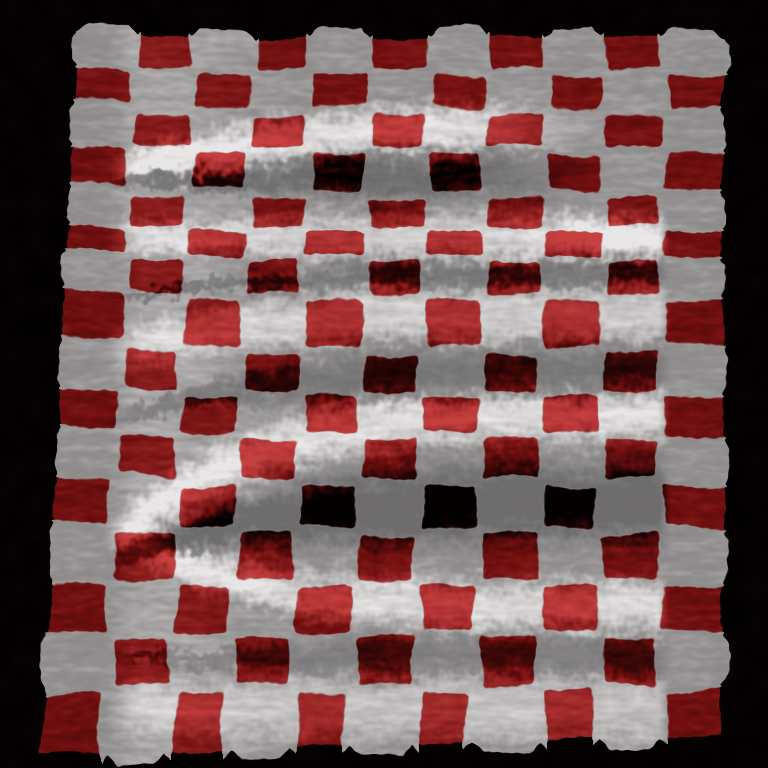
This texture is drawn by a Shadertoy shader. Its source:

```glsl
// Crumpled red and grey checkered cloth with painted folds, lying on black.
const vec2 CELLS = vec2(11.0, 16.0);             // checks across and down
const vec2 SHEET_X = vec2(0.104, 0.055);         // left edge at top and at bottom
const float SHEET_RIGHT = 0.94;
const vec3 ROWS = vec3(0.457, 0.0581, 0.000895); // middle, row height, its growth
const vec2 INSET = vec2(0.004, 0.0042);          // how far grey overlaps red
const float CORNER = 0.005;
const vec2 BULGE = vec2(0.006, 0.014);           // grey tabs at the sides, top and bottom
const float RIM = 0.001;
const float WOBBLE = 0.011;
const float FRAY = 0.0025;
const float BRUSH = 0.25;
const float GRAIN = 0.016;
const vec3 BACKDROP = vec3(0.014, 0.004, 0.004);
const vec3 GREY_DARK = vec3(0.43, 0.425, 0.425);
const vec3 GREY_MID = vec3(0.57, 0.56, 0.56);
const vec3 GREY_LIGHT = vec3(0.91, 0.90, 0.90);
const vec3 RED_DARK = vec3(0.01, 0.0, 0.0);
const vec3 RED_MID = vec3(0.43, 0.055, 0.055);
const vec3 RED_LIGHT = vec3(0.78, 0.25, 0.25);
const vec3 RIM_COLOR = vec3(0.62, 0.55, 0.55);
// Folds from top to bottom: depth, droop at the left, width, light or shadow
const int FOLD_COUNT = 11;
const vec4 FOLDS[FOLD_COUNT] = vec4[](
    vec4(0.165, 0.060, 0.029, 0.85), vec4(0.230, 0.010, 0.027, -1.00),
    vec4(0.308, 0.000, 0.027, 0.68), vec4(0.357, 0.030, 0.016, -0.75),
    vec4(0.409, 0.045, 0.035, 0.65), vec4(0.485, 0.060, 0.033, -0.75),
    vec4(0.538, 0.160, 0.036, 0.85), vec4(0.655, 0.075, 0.048, -1.20),
    vec4(0.788, -0.085, 0.031, 0.80), vec4(0.855, 0.000, 0.022, -0.55),
    vec4(0.922, 0.000, 0.042, 0.52));
const vec2 GLINT = vec2(0.80, 0.305);
const float GLOW = 0.22;                         // soft light along the left

vec2 hashGradient(vec2 cell) {
    vec3 h = fract(cell.xyx * vec3(0.1031, 0.1030, 0.0973));
    h += dot(h, h.yzx + 33.33);
    float angle = 6.2832 * fract((h.x + h.y) * h.z);
    return vec2(cos(angle), sin(angle));
}
// Gradient noise that wraps after a whole number of cells
float noise(vec2 p, vec2 period) {
    p *= period;
    vec2 i = floor(p), f = p - i;
    vec2 w = f * f * f * (f * (f * 6.0 - 15.0) + 10.0);
    vec2 a = mod(i, period), b = mod(i + 1.0, period);
    float low = mix(dot(hashGradient(a), f),
                    dot(hashGradient(vec2(b.x, a.y)), f - vec2(1, 0)), w.x);
    float high = mix(dot(hashGradient(vec2(a.x, b.y)), f - vec2(0, 1)),
                     dot(hashGradient(b), f - vec2(1, 1)), w.x);
    return mix(low, high, w.y);
}

// Position on the cloth in checks; also gives the local check size
vec2 clothCoords(vec2 p, out vec2 size) {
    float left = mix(SHEET_X.x, SHEET_X.y, p.y);
    float y = p.y, gather = p.y - 0.319, pinch = (p.y - 0.165) / 0.035;
    y += 0.018 * sin(gather * 21.8) * exp(-gather * gather * 70.0);
    y += 0.012 * smoothstep(0.42, 0.65, p.y) - 0.008 * exp(-pinch * pinch);
    y += 0.014 * (1.0 - smoothstep(0.05, 0.25, p.x)) * (1.0 - smoothstep(0.65, 0.8, p.y));
    y += 0.03 * (p.x - 0.6) * smoothstep(0.85, 1.0, p.y);
    float root = sqrt(max(ROWS.y * ROWS.y + 4.0 * ROWS.z * (y - ROWS.x), 1e-4));
    size = vec2((SHEET_RIGHT - left) / CELLS.x, root);
    return vec2((p.x - left) / size.x, 0.5 * CELLS.y + (root - ROWS.y) / (2.0 * ROWS.z));
}

// Light (positive) and shadow (negative) of the folds, with ragged brush edges
float foldShade(vec2 p) {
    p.y += 0.010 * noise(p, vec2(9, 11)) + 0.016 * noise(p, vec2(44, 60))
         + 0.012 * noise(p, vec2(128, 110));
    float reach = pow(clamp((0.75 - p.x) / 0.6, 0.0, 1.0), 3.0);
    float spread = smoothstep(0.2, 0.5, p.x);
    float shade = GLOW * (1.0 - smoothstep(0.17, 0.4, p.x)) + 0.05;
    for (int i = 0; i < FOLD_COUNT; i++) {
        vec4 fold = FOLDS[i];
        float taper = mix(fold.w < 0.0 ? 0.35 : 0.75, 1.0, spread);
        float q = (p.y - fold.x - fold.y * reach) / (fold.z * taper);
        float fade = fold.x < 0.25 ? 1.0 - smoothstep(0.6, 0.8, p.x) : 1.0;
        shade += fold.w * fade * exp(-q * q * (0.5 + 0.5 * q * q));
    }
    vec2 g = (p - GLINT) / vec2(0.10, 0.022);
    shade += 0.5 * exp(-dot(g, g));
    return shade * smoothstep(0.13, 0.19, p.x) * (1.0 - smoothstep(0.855, 0.875, p.x));
}
vec3 ramp(vec3 dark, vec3 middle, vec3 light, float s) {
    return s < 0.0 ? mix(middle, dark, -s) : mix(middle, light, s);
}

void mainImage(out vec4 fragColor, in vec2 fragCoord) {
    vec2 p = fract(fragCoord / iResolution.xy);
    p.y = 1.0 - p.y; // depth from the top
    float aa = 0.8 / min(iResolution.x, iResolution.y);
    // Uneven weave and frayed edges
    vec2 bend = vec2(noise(p, vec2(11, 13)), noise(p + 0.37, vec2(12, 9)));
    vec2 fray = vec2(noise(p, vec2(90)), noise(p + 0.61, vec2(90)));
    vec2 size, uv = clothCoords(p + WOBBLE * bend + FRAY * fray, size);
    // Rounded red checks; those on the hem run out to it
    vec2 cell = clamp(floor(uv), vec2(0), CELLS - 1.0);
    vec2 offset = uv - cell - 0.5;
    vec2 local = mix(offset, max(offset, 0.0), equal(cell, vec2(0)));
    local = mix(local, min(local, 0.0), equal(cell, CELLS - 1.0));
    vec2 inset = INSET + vec2(0.006, 0.0) * step(CELLS.y - 1.0, cell.y);
    vec2 q = abs(local) * size - 0.5 * size + inset + CORNER;
    float box = length(max(q, 0.0)) + min(max(q.x, q.y), 0.0) - CORNER;
    float d = mod(cell.x + cell.y, 2.0) > 0.5 ? box : 1.0;
    float red = 1.0 - smoothstep(-aa, aa, d);
    // Paint with folds and brush streaks
    float streaks = noise(p, vec2(14, 90)) + 0.8 * noise(p, vec2(56, 160));
    float shade = clamp(foldShade(p) + BRUSH * streaks, -1.0, 1.0);
    vec3 color = mix(ramp(GREY_DARK, GREY_MID, GREY_LIGHT, shade),
                     ramp(RED_DARK, RED_MID, RED_LIGHT, shade), red);
    color = mix(color, RIM_COLOR, 0.35 * (1.0 - smoothstep(0.0, RIM + aa, abs(d))));
    // Cut out the sheet, with rounded grey tabs along the hem
    vec2 beyond = max(-uv, uv - CELLS) * size;
    bool side = beyond.x > beyond.y;
    float round = 1.0 - smoothstep(0.3, 0.55, abs(side ? offset.y : offset.x));
    float hem = max(beyond.x, beyond.y) - (side ? BULGE.x : BULGE.y) * (1.0 - red) * round;
    vec3 ground = BACKDROP + GRAIN * noise(p, vec2(32));
    fragColor = vec4(mix(color, ground, smoothstep(-aa, aa, hem)), 1.0);
}
```
